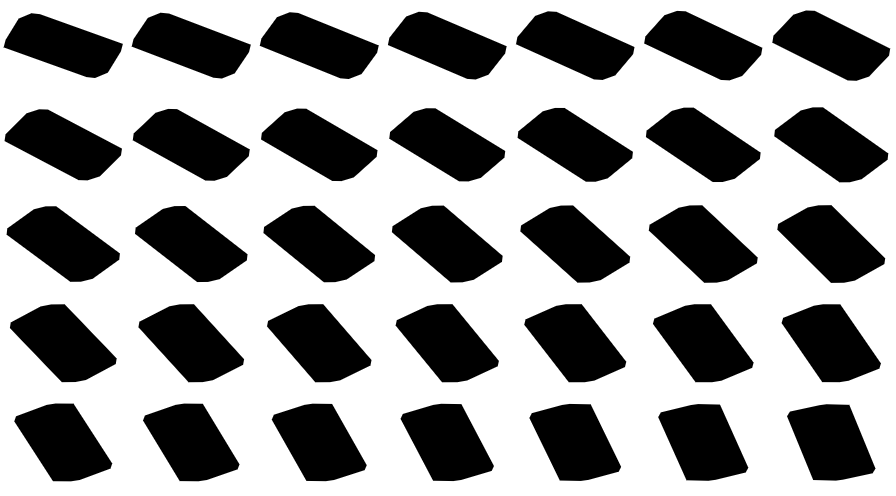
This pattern is drawn by a Shadertoy shader. Its source:

```glsl
#define COLUMNS 7.0
#define ROWS 5.0
#define CENTER_SHIFT vec2(-0.0015, 0.008)
#define INK vec3(0.0)
#define PAPER vec3(1.0)

const int HALF_CORNERS = 5;

// Half of the outline at the first, middle and last turn, in canvas heights
const vec2 FIRST[5] = vec2[5](
    vec2(-0.0469, 0.0634), vec2(-0.0641, 0.0653), vec2(-0.0899, 0.0545),
    vec2(-0.1162, 0.0117), vec2(-0.1202, -0.0035));
const vec2 MIDDLE[5] = vec2[5](
    vec2(-0.0070, 0.0775), vec2(-0.0305, 0.0772), vec2(-0.0533, 0.0721),
    vec2(-0.1103, 0.0359), vec2(-0.1117, 0.0239));
const vec2 LAST[5] = vec2[5](
    vec2(0.0364, 0.0758), vec2(-0.0094, 0.0770), vec2(-0.0235, 0.0751),
    vec2(-0.0833, 0.0622), vec2(-0.0892, 0.0528));

// Quadratic path of one corner through its three key positions
vec2 cornerAt(int i, float turn) {
    return FIRST[i] * 2.0 * (turn - 0.5) * (turn - 1.0)
         + MIDDLE[i] * 4.0 * turn * (1.0 - turn)
         + LAST[i] * 2.0 * turn * (turn - 0.5);
}

// Convex, point-symmetric block: each edge also bounds the opposite side
float blockDistance(vec2 p, float turn) {
    float dist = -1.0;
    vec2 start = cornerAt(0, turn);
    vec2 opposite = -start;
    for (int i = 1; i <= HALF_CORNERS; i++) {
        vec2 end = opposite;
        if (i < HALF_CORNERS) end = cornerAt(i, turn);
        vec2 edge = end - start;
        vec2 normal = normalize(vec2(edge.y, -edge.x));
        dist = max(dist, abs(dot(p, normal)) - dot(start, normal));
        start = end;
    }
    return dist;
}

void mainImage(out vec4 fragColor, in vec2 fragCoord) {
    // Cell grid, numbered from the top left
    vec2 grid = vec2(COLUMNS, ROWS);
    vec2 canvas = vec2(iResolution.x / iResolution.y, 1.0);
    vec2 gridPos = fragCoord / iResolution.xy * grid;
    vec2 cell = floor(gridPos);
    vec2 p = (gridPos - cell - 0.5) * canvas / grid - CENTER_SHIFT;

    // The block turns a little further in each cell
    float index = cell.x + COLUMNS * (ROWS - 1.0 - cell.y);
    float turn = index / (COLUMNS * ROWS - 1.0);

    // Edge smoothing about one pixel wide
    float coverage = clamp(0.5 - blockDistance(p, turn) * iResolution.y, 0.0, 1.0);
    fragColor = vec4(mix(PAPER, INK, coverage), 1.0);
}
```
